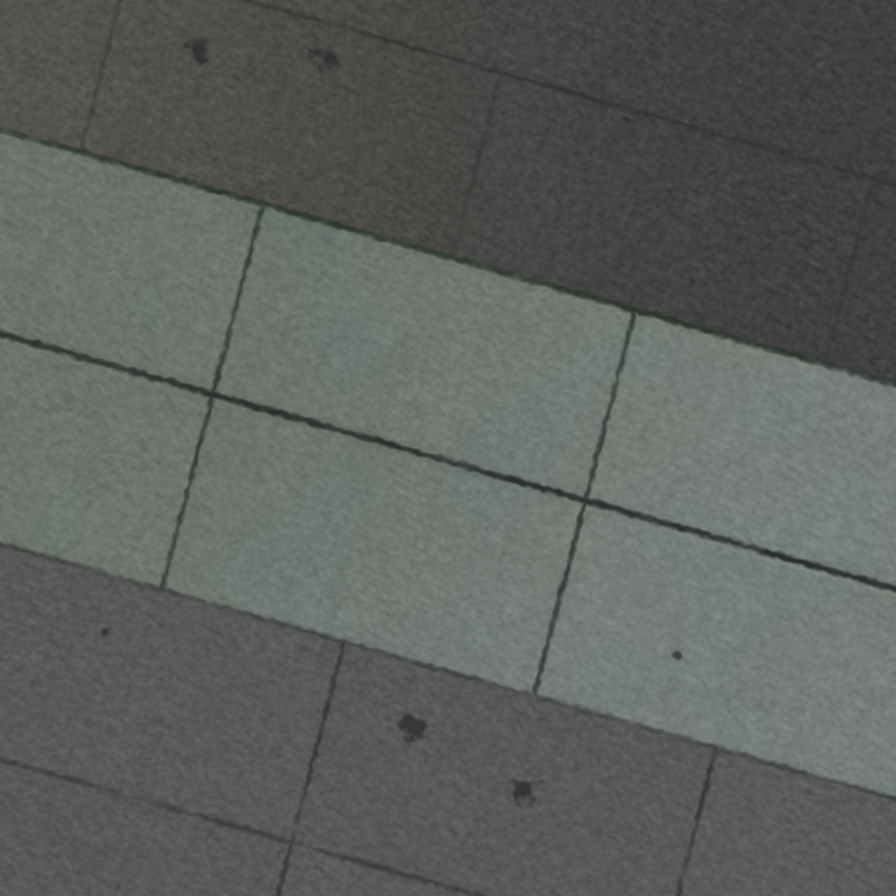
Reproduce this texture procedurally as a WebGL 1 fragment shader.

```glsl
precision highp float;
uniform vec2 u_resolution;

#define ROW_PITCH 0.2311
#define COLUMN_PITCH 0.4466
#define ROW_SLOPE 0.285
#define COLUMN_LEAN 0.262
#define ORIGIN vec2(0.353, 0.3724)
#define BOND_SHIFT 0.49
#define JOINT_HALF_WIDTH 0.0026
#define EDGE_BLUR 0.0027
#define GRAIN 0.046
#define MOTTLE 0.055
#define JOINT_COLOR vec3(0.17, 0.18, 0.17)
#define STAIN_COLOR vec3(0.16, 0.16, 0.17)

vec2 hash2(vec2 p) {
  p = vec2(dot(p, vec2(127.1, 311.7)), dot(p, vec2(269.5, 183.3)));
  return fract(sin(p) * 43758.5);
}

float cornerSlope(vec2 cell, vec2 corner, vec2 f) {
  return dot(hash2(cell + corner) * 2.0 - 1.0, f - corner);
}

float gradientNoise(vec2 p) {
  vec2 i = floor(p), f = p - i;
  vec2 w = f * f * f * (f * (f * 6.0 - 15.0) + 10.0);
  vec2 e = vec2(1.0, 0.0);
  float low = mix(cornerSlope(i, e.yy, f), cornerSlope(i, e.xy, f), w.x);
  float high = mix(cornerSlope(i, e.yx, f), cornerSlope(i, e.xx, f), w.x);
  return mix(low, high, w.y);
}

float fbm(vec2 p) {
  float sum = 0.0, gain = 0.6;
  for (int i = 0; i < 3; i++) {
    sum += gain * gradientNoise(p);
    p = p * 2.03 + 7.3;
    gain *= 0.65;
  }
  return sum;
}

float coverage(float d, float halfWidth) {
  return 1.0 - smoothstep(halfWidth - EDGE_BLUR, halfWidth + EDGE_BLUR, d);
}

void main() {
  vec2 q = gl_FragCoord.xy / u_resolution.y;
  q.y = 1.0 - q.y;

  // Slanted tile coordinates with slight perspective and ragged edges
  float row = (q.y - ROW_SLOPE * q.x - ORIGIN.y) / ROW_PITCH;
  row -= 0.013 * row * row;
  row += 0.008 * gradientNoise(q * 50.0) + 0.014 * gradientNoise(q * 110.0);
  float side = step(1.0, row) - step(row, -1.0);
  float column = (q.x + COLUMN_LEAN * q.y - ORIGIN.x) / COLUMN_PITCH;
  column += 0.004 * gradientNoise(q * 45.0 + 31.0) + 0.008 * gradientNoise(q * 105.0 + 9.0);
  column -= side * BOND_SHIFT;
  vec2 tile = floor(vec2(column, row));
  vec2 inTile = vec2(column, row) - tile;
  vec2 tileSize = vec2(COLUMN_PITCH, ROW_PITCH) * 0.965;

  // Pale double band between two dark fields
  vec3 upper = mix(vec3(0.34, 0.332, 0.312), vec3(0.25, 0.253, 0.25), smoothstep(-0.1, 0.95, q.x));
  vec3 lower = mix(vec3(0.33, 0.328, 0.33), vec3(0.355, 0.352, 0.355), q.y);
  vec3 pale = mix(vec3(0.415, 0.445, 0.415), vec3(0.46, 0.49, 0.472),
                  smoothstep(0.35, 1.5, q.x + q.y));
  float band = coverage((abs(row) - 1.0) * tileSize.y, 0.0);
  vec3 color = mix(row < 0.0 ? upper : lower, pale, band);
  color *= 1.0 + 0.025 * (hash2(tile + 3.0).x - 0.5);

  // Cloudy wear, faint hue drift and diagonal grain
  color *= 1.0 + 0.8 * MOTTLE * fbm(q * 11.0) + 1.3 * MOTTLE * fbm(q * 34.0);
  color += 0.018 * band * gradientNoise(q * 7.0 + 12.0) * vec3(1.0, -0.2, -0.6);
  vec2 streak = vec2(q.x + 0.5 * q.y, q.y - 0.5 * q.x);
  float grain = gradientNoise(streak * vec2(65.0, 100.0));
  grain += 1.1 * gradientNoise(streak * vec2(135.0, 165.0) + 3.0);
  color += GRAIN * grain * (1.0 + 0.5 * gradientNoise(q * 16.0 + 8.0));

  // Paired ragged stains on the dark tiles beside the band
  float stain = 0.0;
  float ragged = 0.022 * gradientNoise(q * 65.0) + 0.008 * gradientNoise(q * 130.0);
  for (int i = 0; i < 2; i++) {
    float n = float(i);
    vec2 center = vec2(0.23 + 0.32 * n, 0.31 + 0.13 * side * n);
    float d = length((inTile - center) * tileSize) + ragged;
    stain = max(stain, 1.0 - smoothstep(0.005, 0.017, d));
  }
  stain *= step(abs(tile.x), 0.5) * step(abs(abs(tile.y + 0.5) - 1.5), 0.1);

  // Sparse small chips
  vec2 chipCell = floor(q * 5.0);
  vec2 chipSeed = hash2(chipCell + 19.0);
  float chipDistance = length(fract(q * 5.0) - 0.2 - 0.6 * chipSeed) / 5.0 + 0.3 * ragged;
  float chip = step(0.84, hash2(chipCell + 41.0).x) * (1.0 - smoothstep(0.002, 0.007, chipDistance));
  color = mix(color, STAIN_COLOR, 0.7 * max(stain, chip));

  // Joint strength: deep in the middle, faint and patchy outside
  float rowLine = floor(row + 0.5);
  float rowOffset = (row - rowLine) * tileSize.y;
  float middle = step(abs(rowLine), 0.5);
  float bandTop = step(abs(rowLine + 1.0), 0.5);
  float rowDepth = 0.5 + 0.4 * middle + 0.28 * bandTop;
  float columnOffset = abs(inTile.x - floor(inTile.x + 0.5)) * tileSize.x;
  float columnDepth = mix(0.5 + 0.15 * side, 0.75, band) * (1.0 - 0.9 * step(row, -2.0));
  float patches = gradientNoise(q * 13.0 + 4.0) + 0.9 * gradientNoise(q * 60.0);
  float wear = clamp(0.95 + mix(1.2, 0.5, max(band, middle)) * patches, 0.1, 1.15);
  float ragWidth = JOINT_HALF_WIDTH + 0.0016 * gradientNoise(q * 80.0 + 17.0);

  // Soft shade beside the joints, a worn light lip, then the joints
  float shade = exp(-abs(rowOffset) / 0.006) * (0.4 + 0.6 * middle);
  color *= 1.0 - 0.07 * shade;
  float lip = coverage(abs(rowOffset - 0.0075), 0.001) * middle;
  color += 0.06 * lip * wear * smoothstep(0.1, 0.5, abs(q.x - 0.45)) * vec3(1.0, 0.85, 0.65);
  float rowJoint = coverage(abs(rowOffset), ragWidth + 0.0008 * (middle + bandTop));
  float columnJoint = coverage(columnOffset, ragWidth);
  float joint = max(rowJoint * rowDepth, columnJoint * columnDepth) * wear;
  color = mix(color, JOINT_COLOR + vec3(-0.01, 0.02, 0.0) * bandTop, clamp(joint, 0.0, 1.0));

  gl_FragColor = vec4(color, 1.0);
}
```
